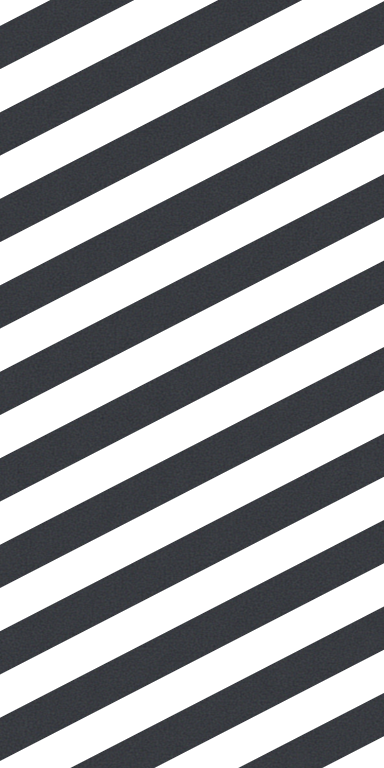
A Shadertoy shader for this pattern:

```glsl
vec2 hashGradient(vec2 cell) {
    vec3 h = fract(vec3(cell.xyx) * vec3(0.1031, 0.1030, 0.0973));
    h += dot(h, h.yzx + 33.33);
    return 2.0 * fract((h.xx + h.yz) * h.zy) - 1.0;
}

float gradientNoise(vec2 p) {
    vec2 cell = floor(p);
    vec2 f = fract(p);
    vec2 w = f * f * f * (f * (f * 6.0 - 15.0) + 10.0);
    float a = dot(hashGradient(cell), f);
    float b = dot(hashGradient(cell + vec2(1, 0)), f - vec2(1, 0));
    float c = dot(hashGradient(cell + vec2(0, 1)), f - vec2(0, 1));
    float d = dot(hashGradient(cell + vec2(1, 1)), f - vec2(1, 1));
    return mix(mix(a, b, w.x), mix(c, d, w.x), w.y);
}

// Signed distance to the rising diagonal bands, negative inside
float bandDistance(vec2 p) {
    const float period = 0.1126;
    const float slope = 0.515;
    float phase = (1.0 - p.y + slope * p.x) / period;
    float offCentre = abs(fract(phase - 0.05) - 0.5);
    return (offCentre - 0.25) * period / length(vec2(slope, 1.0));
}

// Dark cloth with fine neutral grain and faint coloured flecks
vec3 clothColour(vec2 p) {
    float grain = gradientNoise(p * vec2(310.0, 370.0));
    vec3 flecks = vec3(gradientNoise(p * 290.0 + 17.3),
                       gradientNoise(p * 290.0 + 91.7),
                       gradientNoise(p * 290.0 + 203.1));
    float mottle = gradientNoise(p * 45.0 + 5.0);
    return vec3(0.22, 0.23, 0.25) + 0.05 * grain + 0.035 * flecks + 0.012 * mottle;
}

void mainImage(out vec4 fragColor, in vec2 fragCoord) {
    vec2 p = fragCoord / iResolution.y;
    float coverage = clamp(0.5 - bandDistance(p) * iResolution.y, 0.0, 1.0);
    fragColor = vec4(mix(vec3(1.0), clothColour(p), coverage), 1.0);
}
```
